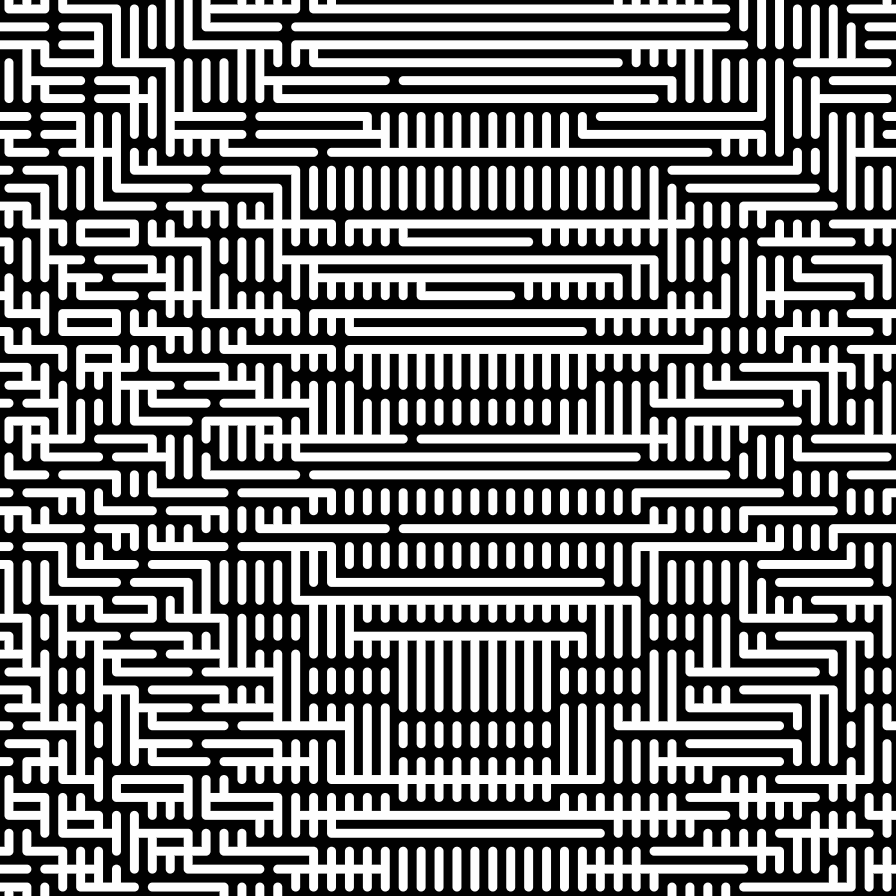
A Shadertoy shader for this pattern:

```glsl
// A maze of round-ended white bars on black, on a grid of 50 by 50 nodes.
// Each node sends one bar to a neighbour; the direction follows a quadratic
// chirp along the row, so runs are long in the middle and short at the sides.

float hash(float n) {
    return fract(sin(n * 12.9898 + 4.137) * 43758.5453);
}

// Unit step from a node to the neighbour it links to.
vec2 linkDirection(vec2 node) {
    float offset = node.x - 26.0;
    float phase = fract(0.0022 * offset * offset + hash(node.y));
    float side = fract(phase * 2.0) < 0.5 ? 1.0 : -1.0;
    return phase < 0.5 ? vec2(side, 0.0) : vec2(0.0, side);
}

// Distance from p to the segment that runs from the origin to a unit step.
float segmentDistance(vec2 p, vec2 unitStep) {
    return length(p - unitStep * clamp(dot(p, unitStep), 0.0, 1.0));
}

void mainImage(out vec4 fragColor, in vec2 fragCoord) {
    float cellsPerPixel = 50.0 / iResolution.y;
    vec2 p = fragCoord * cellsPerPixel;
    vec2 cell = floor(p);

    // Nearest bar among this node and its neighbours
    float nearest = 1.0;
    for (int y = -1; y <= 1; y++) {
        for (int x = -1; x <= 1; x++) {
            vec2 node = cell + vec2(x, y);
            vec2 fromNode = p - node - 0.5;
            nearest = min(nearest, segmentDistance(fromNode, linkDirection(node)));
        }
    }

    // Bars half a cell wide, with an edge one pixel soft
    float bar = clamp(0.5 + (0.25 - nearest) / cellsPerPixel, 0.0, 1.0);
    fragColor = vec4(vec3(mix(0.005, 0.995, bar)), 1.0);
}
```
